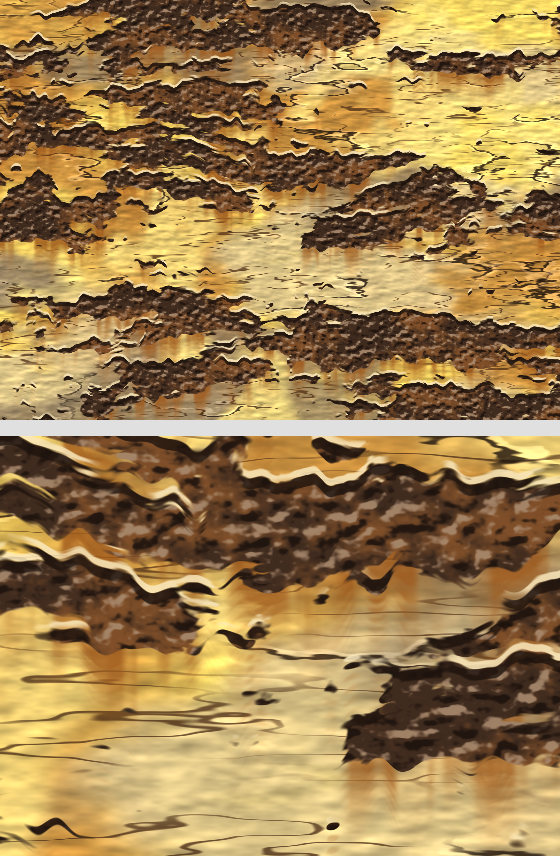
Top: the whole. Bottom: its middle third, enlarged.
Give the GLSL for this texture, as a Shadertoy shader.

```glsl
// Weathered yellow paint peeling off rusty metal in ragged horizontal bands.
// A stretched, warped noise field decides where rust shows; sampling it above
// and below each point gives shadowed edges, curled pale lips and rust drips.

#define RUST_LEVEL 0.592
#define BAND_SCALE vec2(3.0, 12.0)
#define RAGGEDNESS 0.40
#define EDGE_SOFTNESS 0.014
#define LIP_HEIGHT 0.006
#define SHADOW_DEPTH 0.009
#define DRIP_STEP 0.010
#define PEBBLE_SCALE vec2(75.0, 105.0)
#define CRACK_SCALE vec2(8.0, 62.0)

const vec3 OCHRE = vec3(0.79, 0.57, 0.25);
const vec3 YELLOW = vec3(0.98, 0.86, 0.40);
const vec3 CREAM = vec3(0.87, 0.78, 0.57);
const vec3 GLOW = vec3(1.00, 0.90, 0.52);
const vec3 GREY = vec3(0.58, 0.50, 0.38);
const vec3 RUST_STAIN = vec3(0.62, 0.35, 0.11);
const vec3 BROWN = vec3(0.50, 0.31, 0.16);
const vec3 DARK = vec3(0.25, 0.17, 0.12);
const vec3 SHADOW = vec3(0.11, 0.07, 0.05);
const vec3 DUST = vec3(0.66, 0.54, 0.43);

float hash(vec2 p) {
    return fract(sin(dot(p, vec2(127.1, 311.7))) * 43758.5);
}

float noise(vec2 p) {
    vec2 i = floor(p), f = fract(p);
    f = f * f * (3.0 - 2.0 * f);
    return mix(mix(hash(i), hash(i + vec2(1, 0)), f.x),
               mix(hash(i + vec2(0, 1)), hash(i + vec2(1, 1)), f.x), f.y);
}

float fbm(vec2 p, int octaves) {
    float sum = 0.0, weight = 0.5, total = 0.0;
    for (int i = 0; i < octaves; i++) {
        sum += weight * noise(p);
        total += weight;
        weight *= 0.5;
        p = mat2(1.96, 0.16, -0.16, 1.96) * p + 19.3;
    }
    return sum / total;
}

// Positive where the paint is gone: broad bands, ragged rims and small chips
float rustField(vec2 p) {
    vec2 warp = vec2(noise(p * 5.0), noise(p * 5.0 + 17.0)) - 0.5;
    vec2 q = p + warp * vec2(0.12, 0.06);
    q.y += 0.016 * (noise(p * vec2(55.0, 22.0) + 3.0) - 0.5);
    float bands = fbm(q * BAND_SCALE + 4.7, 4);
    float ragged = fbm(q * vec2(20.0, 52.0), 4) - 0.5;
    float region = noise(p * vec2(1.7, 2.6) + 8.2) - 0.5;
    float chips = fbm(q * vec2(19.0, 44.0) + 51.0, 3) - 0.79;
    return max(bands + RAGGEDNESS * ragged + 0.13 * region - RUST_LEVEL, 0.8 * chips);
}

float rustMask(vec2 p) {
    return smoothstep(-EDGE_SOFTNESS, EDGE_SOFTNESS, rustField(p));
}

// Layered paint tones with embossed grain, thin cracks and flake outlines
vec3 paintColor(vec2 p) {
    vec3 color = mix(OCHRE, YELLOW, smoothstep(0.36, 0.58, fbm(p * vec2(2.6, 4.5) + 2.0, 4)));
    color = mix(color, CREAM, 0.85 * smoothstep(0.51, 0.65, fbm(p * vec2(2.5, 6.0) + 33.0, 5)));
    color = mix(color, GREY, 0.85 * smoothstep(0.53, 0.68, fbm(p * vec2(2.4, 6.0) + 71.0, 5)));
    color = mix(color, GLOW, 0.8 * smoothstep(0.58, 0.70, fbm(p * vec2(5.0, 6.0) + 13.0, 3)));

    vec2 g = p * vec2(34.0, 105.0);
    float emboss = fbm(g, 3) - fbm(g + vec2(-0.2, 0.6), 3);
    float mottle = fbm(p * vec2(24.0, 48.0) + 9.0, 4) - 0.5;
    color *= 1.0 + 0.42 * emboss + 0.30 * mottle;

    float crack = abs(fbm(p * CRACK_SCALE + 5.0, 3) - 0.5);
    float crackArea = smoothstep(0.42, 0.66, fbm(p * vec2(6.0, 18.0) + 40.0, 2));
    color = mix(color, BROWN * 0.6, 0.8 * crackArea * (1.0 - smoothstep(0.006, 0.03, crack)));

    float flake = fbm(p * vec2(4.0, 17.0) + 91.0, 6) - 0.5;
    float flakeArea = smoothstep(0.42, 0.62, noise(p * vec2(7.0, 13.0) + 63.0));
    color = mix(color, SHADOW, 0.8 * flakeArea * (1.0 - smoothstep(0.004, 0.016, abs(flake))));
    return color + 0.14 * flakeArea * (1.0 - smoothstep(0.005, 0.02, abs(flake - 0.025)));
}

// Pebbled oxide lit from above
vec3 rustColor(vec2 p) {
    vec2 q = p * PEBBLE_SCALE;
    float pebble = fbm(q, 3);
    float relief = pebble - fbm(q + vec2(-0.3, 0.65), 3);
    float patches = fbm(p * vec2(9.0, 22.0) + 27.0, 3);
    vec3 color = mix(DARK, BROWN, smoothstep(0.40, 0.66, 0.4 * pebble + 0.6 * patches));
    color = mix(color, DUST, 0.9 * smoothstep(0.06, 0.30, relief));
    return mix(color, SHADOW, 0.85 * smoothstep(0.07, 0.32, -relief));
}

void mainImage(out vec4 fragColor, in vec2 fragCoord) {
    vec2 p = fragCoord / iResolution.y;
    float rust = rustMask(p);
    float above = rustMask(p + vec2(0.0, SHADOW_DEPTH));
    float below = rustMask(p - vec2(0.0, LIP_HEIGHT));

    // Rust washed down from the bare areas overhead, in columns of varied length
    float wash = 0.0;
    float reach = DRIP_STEP * (0.4 + 1.2 * noise(vec2(p.x * 48.0, p.y * 3.0)));
    for (int i = 1; i <= 7; i++) {
        float source = rustField(p + vec2(0.0, reach * float(i)));
        wash += (1.0 - float(i) / 8.0) * smoothstep(-0.03, 0.05, source) / 3.0;
    }
    float streak = smoothstep(0.36, 0.68, fbm(p * vec2(42.0, 5.0) + 6.0, 3));
    vec3 paint = paintColor(p);
    paint = mix(paint, RUST_STAIN, min(wash, 1.0) * (0.15 + 0.7 * streak));

    // Curled paint lip over a deep cast shadow
    float lipArea = smoothstep(0.36, 0.64, noise(p * vec2(22.0, 34.0) + 14.0));
    paint = mix(paint, vec3(0.98, 0.91, 0.74), 0.85 * lipArea * below * (1.0 - rust));
    vec3 oxide = mix(rustColor(p), SHADOW, 0.8 * (1.0 - above));

    fragColor = vec4(clamp(mix(paint, oxide, rust), 0.0, 1.0), 1.0);
}
```
